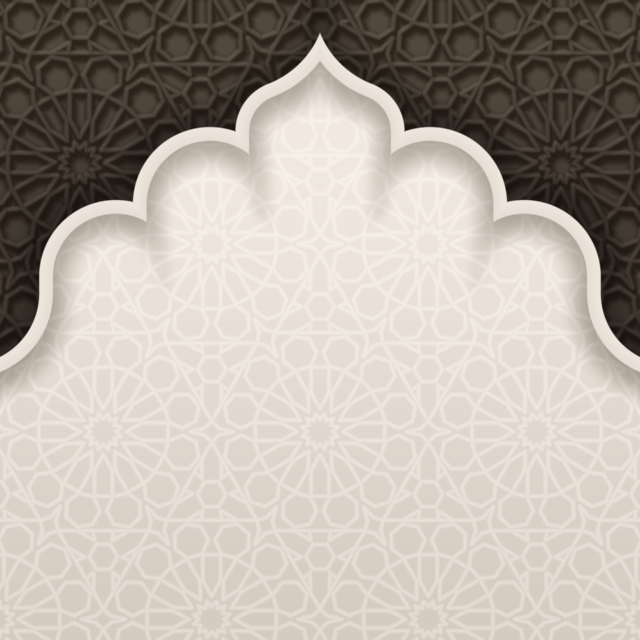
Write a Shadertoy shader that draws this background.

```glsl
// A cream scalloped arch with a pale frame, set before a dark carved lattice.
// The arch is a union of circular lobes; both fields share one strapwork of
// twelve-petal rosettes, folded from a hexagonal lattice into a single wedge.

#define FRAME_WIDTH 0.0215
#define SHADOW_REACH 0.048
#define SHADOW_DROP vec2(0.0, 0.010)
#define DARK_TILE 0.3757
#define DARK_ORIGIN vec2(0.0, 0.746)
#define CREAM_TILE 0.3385
#define CREAM_ORIGIN vec2(0.0, 0.3255)
#define STRAP 0.009
#define RELIEF vec2(-0.008, 0.020)

const vec3 FRAME = vec3(0.915, 0.885, 0.850);
const vec3 UMBER = vec3(0.165, 0.130, 0.100);
const vec3 CARVED = vec3(0.305, 0.270, 0.230);
const vec3 RIDGE = vec3(0.385, 0.350, 0.310);

float softMin(float a, float b, float k) {
    float h = max(k - abs(a - b), 0.0) / k;
    return min(a, b) - 0.25 * h * h * k;
}

float segment(vec2 p, vec2 a, vec2 b) {
    vec2 ab = b - a;
    return length(p - a - ab * clamp(dot(p - a, ab) / dot(ab, ab), 0.0, 1.0));
}

float polygonLine(vec2 p, float sides, float apothem, float turn) {
    float stepAngle = 6.2831853 / sides;
    float a = atan(p.y, p.x) - turn;
    a -= stepAngle * floor(a / stepAngle + 0.5);
    return abs(length(p) * cos(a) - apothem);
}

vec2 foldAbove(vec2 p, float angle) {
    vec2 n = vec2(-sin(angle), cos(angle));
    return p - 2.0 * max(dot(p, n), 0.0) * n;
}

// Signed distance to the arch opening, negative inside; k rounds the cusps.
float archDistance(vec2 p, float k) {
    p.x = abs(p.x);

    // Pointed crown: a convex shoulder flowing into a concave tip.
    vec2 shoulder = vec2(0.0521, 0.7943), hollow = vec2(0.1323, 1.0021);
    float r = 0.0586;
    vec2 q = p - shoulder, axis = hollow - shoulder;
    float crown = q.y < 0.0 ? q.x - r : length(q) - r;
    if (q.y > 0.0 && axis.x * q.y - axis.y * q.x > 0.0)
        crown = length(axis) - r - length(p - hollow);

    // Middle lobe.
    q = p - vec2(0.1719, 0.6810);
    float middle = (q.y > 0.0 ? length(q) : max(q.x, q.y - q.x)) - 0.099;

    // Lowest lobe, ending in an outward flare.
    q = p - vec2(0.319, 0.5677);
    float flare = 0.1328 - length(min(p - vec2(0.5501, 0.5417), 0.0));
    float low = q.y > 0.0 ? length(q) - 0.0983 : max(flare, q.y - q.x - 0.0983);

    return softMin(softMin(crown, middle, k), low, k);
}

// Distance to the nearest strap; rosette centres lie one unit apart.
float strapDistance(vec2 p) {
    vec2 cell = vec2(1.0, 1.7320508);
    vec2 a = mod(p + 0.5 * cell, cell) - 0.5 * cell;
    vec2 b = mod(p, cell) - 0.5 * cell;
    vec2 w = foldAbove(abs(dot(a, a) < dot(b, b) ? a : b), 0.5235988);
    w.y = abs(w.y);
    vec2 petal = foldAbove(w, 0.2617994);

    // Central star and the petals around it.
    float d = segment(petal, vec2(0.058, 0.0), vec2(0.082, 0.022));
    d = min(d, segment(petal, vec2(0.105, 0.0), vec2(0.180, 0.041)));
    d = min(d, segment(petal, vec2(0.180, 0.041), vec2(0.298, 0.041)));
    d = min(d, segment(petal, vec2(0.298, 0.0), vec2(0.298, 0.041)));

    // Ring of polygons, and the hexagon between three rosettes.
    vec2 ring = w - 0.375 * vec2(0.9659258, 0.2588190);
    d = min(d, polygonLine(ring, 7.0, 0.073, 3.4033920));
    d = min(d, polygonLine(w - vec2(0.5, 0.2886751), 6.0, 0.057, 0.5235988));

    // Long straps, narrow kites and the crossing between neighbours.
    d = min(d, segment(w, vec2(0.396, 0.2285), vec2(0.5, 0.048)));
    d = min(d, segment(w, vec2(0.455, 0.126), vec2(0.455, 0.215)));
    d = min(d, segment(w, vec2(0.455, 0.215), vec2(0.420, 0.187)));
    d = min(d, segment(w, vec2(0.5, 0.048), vec2(0.465, 0.015)));
    return min(d, segment(w, vec2(0.465, 0.015), vec2(0.400, 0.0)));
}

float strapMask(float d, float pixel) {
    return 1.0 - smoothstep(STRAP - 0.003 - pixel, STRAP + 0.003 + pixel, d);
}

vec3 darkLattice(vec2 p, float pixel) {
    vec2 t = (p - DARK_ORIGIN) / DARK_TILE;
    float lit = smoothstep(0.004, 0.045, strapDistance(t + RELIEF));
    float strap = strapMask(strapDistance(t), pixel / DARK_TILE);
    vec3 color = mix(mix(UMBER, CARVED, lit), RIDGE, strap * (0.55 + 0.45 * lit));
    return color * mix(0.86, 1.06, smoothstep(0.65, 0.95, p.y));
}

vec3 creamLattice(vec2 p, float pixel) {
    vec3 ground = mix(vec3(0.825, 0.790, 0.750), vec3(0.945, 0.915, 0.880), smoothstep(-0.1, 0.85, p.y));
    vec3 line = mix(vec3(0.895, 0.865, 0.830), vec3(0.970, 0.945, 0.920), smoothstep(-0.1, 0.80, p.y));
    float d = strapDistance((p - CREAM_ORIGIN) / CREAM_TILE);
    return mix(ground, line, 0.9 * strapMask(d, pixel / CREAM_TILE));
}

void mainImage(out vec4 fragColor, in vec2 fragCoord) {
    float pixel = 1.0 / iResolution.y;
    vec2 p = (fragCoord - 0.5 * iResolution.xy) * pixel + vec2(0.0, 0.5);
    float d = archDistance(p, 0.001);

    // Dark wall, shaded where it meets the frame.
    vec3 wall = darkLattice(p, pixel) * mix(0.68, 1.0, smoothstep(0.0, 0.06, d - FRAME_WIDTH));

    // Cream panel under the shadow cast by the frame.
    float depth = -archDistance(p + SHADOW_DROP, 0.035);
    float shade = 1.0 - smoothstep(-0.012, SHADOW_REACH, depth);
    vec3 panel = creamLattice(p, pixel) * (1.0 - vec3(0.27, 0.29, 0.31) * shade);

    // Frame with a faint bevel.
    vec3 frame = FRAME * mix(0.985, 1.02, smoothstep(0.0, FRAME_WIDTH, d));
    vec3 color = mix(panel, frame, smoothstep(-pixel, pixel, d));
    color = mix(color, wall, smoothstep(-pixel, pixel, d - FRAME_WIDTH));
    fragColor = vec4(color, 1.0);
}
```
